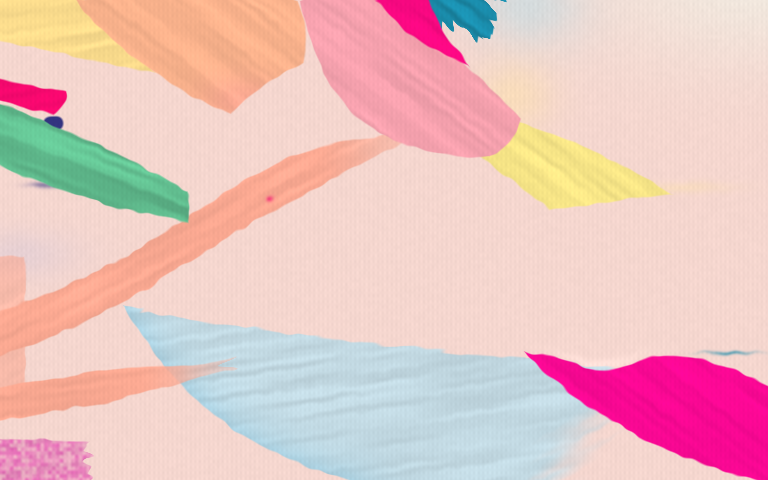
Give the GLSL for this background, as a WebGL 1 fragment shader.

```glsl
precision highp float;
// Abstract acrylic painting: pastel and neon strokes on woven canvas.
// Strokes are curved quads or tapering bands with stretched bristle noise.
// Units: height 1, width 1.6.

uniform vec2 u_resolution;

const float ASPECT = 1.6;
const float EDGE = .0025;
const float WOBBLE = .007;
const float BRISTLE = .1;
const float WEAVE_FREQ = 660.;
const float WEAVE_DEPTH = .018;

const vec3 CANVAS = vec3(.96, .84, .81);
const vec3 PALE = vec3(.94, .92, .88);
const vec3 HAZE = vec3(.82, .86, .87);
const vec3 LAVENDER = vec3(.87, .8, .84);
const vec3 CREAM = vec3(.98, .87, .7);
const vec3 GOLD = vec3(.98, .86, .55);
const vec3 LEMON = vec3(.97, .9, .53);
const vec3 ORANGE = vec3(.98, .7, .55);
const vec3 CORAL = vec3(.98, .66, .57);
const vec3 ROSE = vec3(.96, .63, .68);
const vec3 MAGENTA = vec3(.98, .03, .58);
const vec3 CRIMSON = vec3(.96, .03, .43);
const vec3 ORCHID = vec3(.88, .4, .7);
const vec3 TEAL = vec3(.1, .54, .66);
const vec3 NAVY = vec3(.2, .2, .5);
const vec3 GREEN = vec3(.38, .74, .56);
const vec3 SKY = vec3(.75, .85, .89);
const vec3 SKY_DEEP = vec3(.6, .79, .87);

float hash(vec2 p) {
  return fract(sin(dot(p, vec2(12.99, 78.23))) * 4375.85);
}

float noise(vec2 p) {
  vec2 i = floor(p), f = fract(p);
  f *= f * (3. - 2. * f);
  return mix(mix(hash(i), hash(i + vec2(1, 0)), f.x),
             mix(hash(i + vec2(0, 1)), hash(i + 1.), f.x), f.y);
}

// Noise drawn out along an angle, centred on zero
float bristles(vec2 p, float angle) {
  vec2 dir = vec2(cos(angle), sin(angle));
  return noise(vec2(6. * dot(p, dir), 90. * dot(p, vec2(-dir.y, dir.x)))) - .5;
}

// Signed distance to a parabolic edge, positive on the left of a to b
float side(vec2 p, vec2 a, vec2 b, float bulge) {
  vec2 d = b - a, r = p - a;
  float t = clamp(dot(r, d) / dot(d, d), 0., 1.);
  return (d.x * r.y - d.y * r.x) / length(d) + 4. * bulge * t * (1. - t);
}

// Counterclockwise quad with one bulge per edge
float quad(vec2 p, vec2 a, vec2 b, vec2 c, vec2 d, vec4 bulge) {
  return min(min(side(p, a, b, bulge.x), side(p, b, c, bulge.y)),
             min(side(p, c, d, bulge.z), side(p, d, a, bulge.w)));
}

float glow(vec2 p, vec2 centre, vec2 radii) {
  vec2 q = (p - centre) / radii;
  return exp(-dot(q, q));
}

float cover(float d) { return smoothstep(-EDGE, EDGE, d); }

vec3 paint(vec3 base, vec3 tint, float d, float streak, float opacity) {
  return mix(base, tint * (1. + BRISTLE * streak), cover(d) * opacity);
}

void main() {
  vec2 uv = gl_FragCoord.xy / u_resolution * vec2(ASPECT, 1);
  vec2 p = uv + WOBBLE * (vec2(noise(uv * 45.), noise(uv * 45. + 70.)) - .5);
  float down = bristles(p, -.65), up = bristles(p, .5), level = bristles(p, .15);

  // Thin washes on the ground
  vec3 col = mix(CANVAS, PALE, .9 * glow(p, vec2(1.6, 1.05), vec2(.38, .18)));
  col = mix(col, HAZE, .9 * glow(p, vec2(1.1, .99), vec2(.12, .09)));
  col = mix(col, LAVENDER, .6 * glow(p, vec2(.04, .47), vec2(.12, .05)));
  col = mix(col, CREAM, .7 * glow(p, vec2(1.07, .8), vec2(.08, .07)));
  col = mix(col, CREAM, .5 * glow(p, vec2(1.42, .61), vec2(.1, .012)));

  // Yellow wedges
  float d = quad(p, vec2(-.02, .92), vec2(.32, .848), vec2(.16, 1.02), vec2(-.02, 1.02), vec4(0));
  col = paint(col, GOLD, d, level, 1.);
  d = quad(p, vec2(.98, .69), vec2(1.146, .563), vec2(1.4, .597), vec2(1.07, .75), vec4(0, 0, .01, 0));
  col = paint(col, LEMON, d, down, 1.);

  // Orange stroke with a thicker rim
  d = quad(p, vec2(.156, 1), vec2(.48, .763), vec2(.63, .87), vec2(.62, 1), vec4(.025, -.006, .01, .02));
  col = paint(col, mix(ORANGE, CORAL, glow(p, vec2(.5, .79), vec2(.08, .05))), d, down, 1.);

  // Long coral ribbon and left block
  float bend = .305 + .5 * p.x - .018 * sin(8.05 * p.x);
  float halfWidth = .047 - .037 * smoothstep(.6, .88, p.x);
  d = min(.88 * (halfWidth - abs(p.y - bend)), .865 - p.x);
  col = paint(col, CORAL, d, up, 1. - .5 * smoothstep(.65, .86, p.x));
  col = paint(col, CORAL, min(.053 - p.x, .138 - abs(p.y - .328)), up, .6);

  // Blue sweep, deeper along its lower left rim
  float rim = side(p, vec2(.26, .36), vec2(.73, 0), .065);
  d = min(rim, side(p, vec2(1.1, .255), vec2(.26, .36), -.012) + .012 * level);
  float fade = smoothstep(-.06, .06, side(p, vec2(1.15, 0), vec2(1.29, .2), 0.) + .05 * up);
  col = paint(col, mix(SKY, SKY_DEEP, .75 * exp(-max(rim, 0.) / .035)), d, level, .95 * fade);

  // Short coral ribbon
  halfWidth = .034 - .022 * smoothstep(.2, .47, p.x);
  d = min(halfWidth - abs(p.y - .158 - .17 * p.x), .475 - p.x + .05 * level);
  col = paint(col, CORAL, d, level, 1. - .6 * smoothstep(.28, .48, p.x));

  // Rose stroke, ragged teal dab and crimson blade
  d = quad(p, vec2(.625, 1), vec2(1.02, .673), vec2(1.083, .755), vec2(.79, 1), vec4(.11, .015, .012, .02));
  col = paint(col, ROSE, d, down, 1.);
  d = min(p.y - .938 + .07 * bristles(p, -1.1), 1.035 - p.x + .06 * down);
  col = paint(col, TEAL, min(d, p.x - .89), 2. * down, 1.);
  d = quad(p, vec2(.785, 1), vec2(.977, .864), vec2(.895, 1), vec2(.84, 1.03), vec4(.017, -.008, 0, 0));
  col = paint(col, mix(MAGENTA, CRIMSON, .5), d, down, 1.);

  // Navy traces, green stroke and crimson tip
  col = mix(col, NAVY, smoothstep(.35, .55, glow(p, vec2(.11, .742), vec2(.025, .02))));
  col = mix(col, NAVY, .5 * glow(p, vec2(.09, .615), vec2(.03, .006)));
  d = quad(p, vec2(-.03, .67), vec2(.395, .537), vec2(.39, .6), vec2(-.03, .795), vec4(.015, 0, .011, 0));
  col = paint(col, GREEN, d + .005 * down, 2.5 * bristles(p, -.38), 1.);
  d = quad(p, vec2(-.02, .8), vec2(.11, .763), vec2(.138, .807), vec2(-.02, .84), vec4(.004, .012, 0, 0));
  col = paint(col, CRIMSON, d, level, 1.);

  // Magenta sweep with a notched top and teal hairline
  float top = side(p, vec2(1.6, .198), vec2(1.083, .27), .045);
  top -= .057 * glow(p, vec2(1.25, p.y), vec2(.11, 1));
  d = min(top, side(p, vec2(1.083, .272), vec2(1.62, -.01), .045));
  col += .05 * glow(vec2(p.x, top), vec2(1.25, -.012), vec2(.08, .01));
  col = mix(col, TEAL, .6 * glow(p, vec2(1.52, .265), vec2(.05, .004)));
  col = paint(col, MAGENTA, d, down, 1.);

  // Dry orchid patch and red fleck
  d = min(.182 - p.x + .03 * level, .088 - .05 * p.x - p.y);
  col = paint(col, ORCHID, d, level, .3 + .7 * noise(uv * 125.));
  col = mix(col, CRIMSON, .6 * glow(p, vec2(.563, .584), vec2(.006)));

  // Woven relief
  float weave = sin(uv.x * WEAVE_FREQ) * (.6 + .4 * sin(uv.y * WEAVE_FREQ * .8));
  col *= 1. + WEAVE_DEPTH * (weave + noise(uv * 130.) - .5);
  gl_FragColor = vec4(clamp(col, 0., 1.), 1);
}
```
